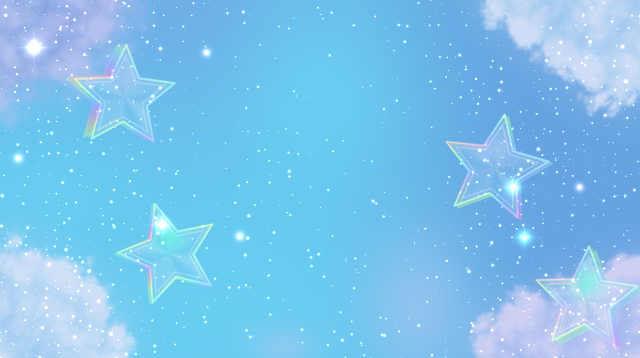
Write a Shadertoy shader that draws this background.

```glsl
// Dreamy blue sky with pastel corner clouds, sparkles and four glass stars.
// Colour pools form the sky, cellular noise billows the clouds, hashed grids
// scatter sparkles, and a five-point distance function cuts the glass.

const vec3 PINK = vec3(1.0, 0.58, 0.88);
const vec3 MINT = vec3(0.4, 0.98, 0.88);
const vec3 WHITE = vec3(0.96, 0.98, 1.0);

vec2 hash2(vec2 p) {
    vec3 q = fract(p.xyx * vec3(0.1031, 0.103, 0.0973));
    q += dot(q, q.yzx + 33.33);
    return fract((q.xx + q.yz) * q.zy);
}

// Distance to the nearest scattered cell point
float cellular(vec2 p) {
    vec2 cell = floor(p);
    float nearest = 2.0;
    for (int i = 0; i < 9; i++) {
        vec2 o = cell + vec2(i % 3 - 1, i / 3 - 1);
        nearest = min(nearest, length(o + hash2(o) - p));
    }
    return nearest;
}

float billow(vec2 p) {
    float sum = 0.0, amp = 0.55;
    p = 9.0 * (p + 0.012 * sin(p.yx * 31.0));
    for (int i = 0; i < 4; i++) {
        sum += amp * (0.5 - cellular(p));
        p = p * 2.03 + 7.1;
        amp *= 0.55;
    }
    return sum;
}

// Blends a soft elliptical pool of colour
vec3 pool(vec3 col, vec2 d, vec2 size, vec3 tint, float amount) {
    d /= size;
    return mix(col, tint, amount * exp(-dot(d, d)));
}

// Billowing bank around the segment from a to b
vec3 cloud(vec3 sky, vec2 p, vec2 a, vec2 b, float r, float puff, float soft, vec3 shade, vec3 light) {
    vec2 ab = b - a;
    float dist = length(p - a - ab * clamp(dot(p - a, ab) / dot(ab, ab), 0.0, 1.0)) - r;
    float cover = smoothstep(soft, -soft, dist - 0.14 * puff);
    float lit = clamp(0.5 + 1.5 * puff + 0.3 * smoothstep(-0.12, 0.0, dist), 0.0, 1.0);
    sky = mix(sky, light, 0.2 * smoothstep(0.13, -0.05, dist));
    return mix(sky, mix(shade, light, lit), cover * 0.88);
}

// Tiny round sparkles, one candidate per grid cell
vec3 sparkles(vec2 p, float cells, float density, float size) {
    vec2 q = p * cells, id = floor(q);
    vec2 pick = hash2(id + cells), place = 0.2 + 0.6 * hash2(id + 41.7);
    float d = length(fract(q) - place) / (cells * size * (0.5 + pick.y * pick.y));
    vec3 tint = mix(WHITE, PINK, 0.6 * step(0.82, pick.y));
    return tint * step(pick.x, density) * exp(-d * d) * (0.35 + 0.65 * pick.y);
}

// Bright core, coloured halo and four thin rays
vec3 glint(vec2 p, vec3 tint, float size, float rays) {
    vec2 a = abs(p) / size;
    float r2 = dot(a, a);
    float beams = exp(-a.x * 7.0 - a.y * 0.9) + exp(-a.y * 7.0 - a.x * 0.9);
    return tint * 0.55 * exp(-r2 * 0.8) + WHITE * (0.6 * exp(-r2 * 6.0) + rays * beams);
}

float starSdf(vec2 p, float r) {
    vec2 k1 = vec2(0.80902, -0.58779), k2 = vec2(-k1.x, k1.y);
    p.x = abs(p.x);
    p -= 2.0 * max(dot(k1, p), 0.0) * k1;
    p -= 2.0 * max(dot(k2, p), 0.0) * k2;
    p = vec2(abs(p.x), p.y - r);
    vec2 edge = 0.46 * vec2(-k1.y, k1.x) - vec2(0.0, 1.0);
    float h = clamp(dot(p, edge) / dot(edge, edge), 0.0, r);
    return length(p - edge * h) * sign(p.y * edge.x - p.x * edge.y);
}

float line(float d, float width, float px) {
    return 1.0 - smoothstep(width - px, width + px, abs(d));
}

// Glass star: extruded side, clear facets, bevel lines, inner glow
vec3 glassStar(vec3 col, vec2 p, float r, float tilt, vec2 depth, vec3 glow, float px) {
    float c = cos(tilt), s = sin(tilt);
    mat2 turn = mat2(c, s, -s, c);
    vec2 q = turn * p;
    float face = starSdf(q, r), back = starSdf(turn * (p - depth), r);
    float side = min(back, starSdf(turn * (p - 0.5 * depth), r));
    float inFace = smoothstep(px, -px, face);
    float inSide = smoothstep(px, -px, side) * (1.0 - inFace);
    float angle = atan(q.x, q.y);
    float facet = 0.5 + 0.5 * sin(angle * 5.0) * cos(angle + 0.8);
    vec3 prism = 0.82 + 0.18 * cos(angle * 2.0 + p.y * 30.0 + vec3(0.0, 2.1, 4.2));
    col = mix(col, prism * vec3(0.88, 0.92, 1.0), inSide * 0.55);
    col = mix(col, mix(vec3(0.52, 0.78, 0.95), WHITE, facet), inFace * 0.26);
    col = pool(col, p - vec2(0.0, 0.35 * r), vec2(0.3 * r), glow, 0.65 * inFace);
    col = mix(col, prism + 0.12, 0.7 * line(face, 0.0022, px));
    col = mix(col, WHITE, 0.38 * line(face + 0.012, 0.0014, px));
    col = mix(col, prism, 0.4 * line(back, 0.0015, px));
    return col + inFace * 0.8 * sparkles(p + r, 42.0, 0.4, 0.0028);
}

void mainImage(out vec4 fragColor, in vec2 fragCoord) {
    float px = 1.0 / iResolution.y;
    vec2 p = fragCoord * px;

    // Sky
    vec3 cyan = vec3(0.42, 0.82, 0.95), lilac = vec3(0.67, 0.79, 0.95);
    vec3 col = mix(vec3(0.4, 0.77, 0.93), vec3(0.4, 0.64, 0.88), smoothstep(0.85, 1.65, p.x + 0.15 * p.y));
    col = pool(col, p - vec2(0.5, 1.0), vec2(0.42, 0.3), vec3(0.44, 0.66, 0.9), 0.8);
    col = pool(col, p - vec2(0.9, 0.72), vec2(0.24, 0.28), cyan, 0.75);
    col = pool(col, p - vec2(0.62, 0.12), vec2(0.42, 0.3), cyan, 0.75);
    col = pool(col, p - vec2(0.12, 0.45), vec2(0.25, 0.16), cyan, 0.6);
    col = pool(col, p - vec2(1.17, 0.14), vec2(0.15, 0.2), lilac, 0.6);
    col = pool(col, p - vec2(0.79, 0.03), vec2(0.09, 0.06), lilac, 0.5);
    // Corner clouds
    float puff = billow(p);
    vec3 light = vec3(0.85, 0.89, 0.97), shade = vec3(0.6, 0.78, 0.94);
    col = cloud(col, p, vec2(-0.05, 0.98), vec2(0.08, 1.03), 0.27, puff, 0.07, vec3(0.49, 0.6, 0.86), vec3(0.73, 0.76, 0.94));
    col = cloud(col, p, vec2(1.56, 1.08), vec2(1.75, 0.93), 0.21, puff, 0.025, shade, light);
    col = cloud(col, p, vec2(0.0, 0.1), vec2(0.12, 0.03), 0.22, puff, 0.03, shade, light);
    col = cloud(col, p, vec2(1.5, 0.0), vec2(1.8, 0.11), 0.16, puff, 0.03, vec3(0.61, 0.71, 0.93), vec3(0.85, 0.83, 0.96));
    // Sparkles, thinner in the open middle
    float crowd = 0.16 + 0.3 * smoothstep(0.2, 0.75, abs(p.x - 0.88)) + 0.08 * sin(p.x * 8.0 + p.y * 5.0);
    for (float i = 0.0; i < 3.0; i++)
        col += 0.8 * sparkles(p + i * 3.7, 34.0 - 9.0 * i, crowd, 0.0019 + 0.0005 * i);
    // Glass stars
    col = glassStar(col, p - vec2(0.347, 0.728), 0.147, 0.04, vec2(-0.022, 0.004), lilac, px);
    col = glassStar(col, p - vec2(1.381, 0.53), 0.153, 0.19, vec2(0.01, -0.006), lilac, px);
    col = glassStar(col, p - vec2(0.474, 0.291), 0.145, -0.29, vec2(-0.008, -0.004), MINT, px);
    col = glassStar(col, p - vec2(1.637, 0.163), 0.149, 0.06, vec2(0.018, -0.012), MINT, px);
    // Accent lights
    col += glint(p - vec2(0.67, 0.34), PINK, 0.011, 0.0) + glint(p - vec2(0.577, 0.853), PINK, 0.01, 0.0);
    col += glint(p - vec2(0.051, 0.558), PINK, 0.011, 0.0) + glint(p - vec2(1.619, 0.477), PINK, 0.01, 0.0);
    col += glint(p - vec2(1.465, 0.337), MINT, 0.016, 0.25) + glint(p - vec2(1.433, 0.477), MINT, 0.016, 0.25);
    col += glint(p - vec2(0.095, 0.867), WHITE, 0.018, 0.5) + glint(p - vec2(0.453, 0.372), WHITE, 0.015, 0.4);
    fragColor = vec4(clamp(col, 0.0, 1.0), 1.0);
}
```
